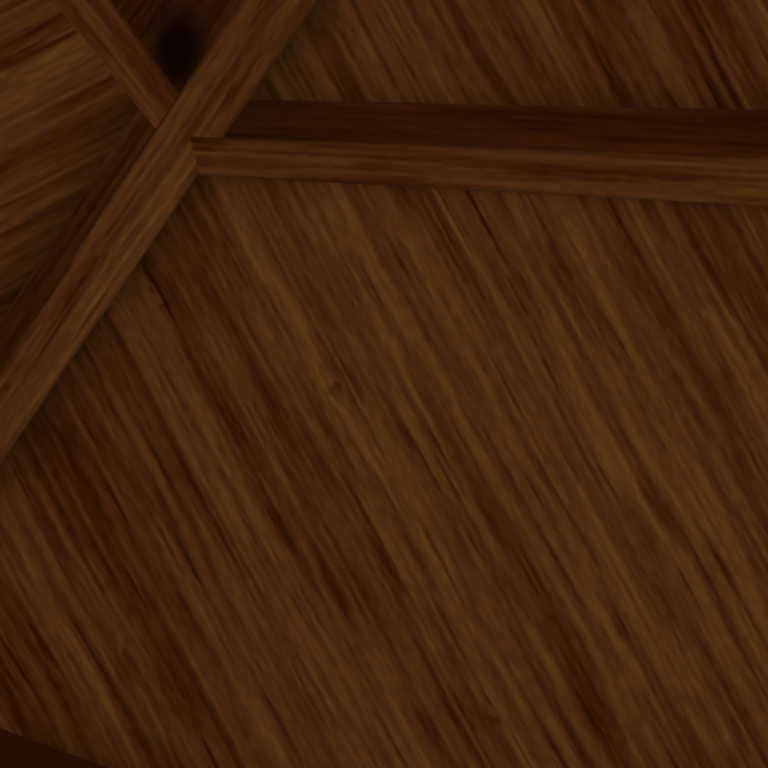
A Shadertoy shader for this texture:

```glsl
// Dim timber ceiling: slanted wood panels crossed by three beams.
// Straight edges cut each board out of half planes; stretched value noise
// gives the grain, bent around knots, and edge distance gives the shadows.

const float SOFT = 0.0018;

// Integer hash to 0..1
float hash(ivec2 cell) {
    uvec2 q = uvec2(cell) * uvec2(1597334673u, 3812015801u);
    uint n = (q.x ^ q.y) * 1597334673u;
    n = (n ^ (n >> 15)) * 2246822519u;
    n ^= n >> 13;
    return float(n & 65535u) / 65535.0;
}

float noise(vec2 p) {
    ivec2 i = ivec2(floor(p));
    vec2 f = fract(p);
    f = f * f * (3.0 - 2.0 * f);
    return mix(mix(hash(i), hash(i + ivec2(1, 0)), f.x),
               mix(hash(i + ivec2(0, 1)), hash(i + ivec2(1, 1)), f.x), f.y);
}

// Signed distance to the line a-b, positive to the left of its direction
float side(vec2 p, vec2 a, vec2 b) {
    vec2 d = normalize(b - a);
    return d.x * (p.y - a.y) - d.y * (p.x - a.x);
}

float cover(float d) {
    return smoothstep(-SOFT, SOFT, d);
}

// Darkening factor that fades away with distance d
float shade(float d, float amount, float falloff) {
    return 1.0 - amount * exp(-max(d, 0.0) * falloff);
}

// Rotates so that x runs along the grain and y across it
vec2 along(vec2 p, vec2 dir) {
    vec2 d = normalize(dir);
    return vec2(dot(p, d), dot(p, vec2(-d.y, d.x)));
}

// Grain value near 0.5: broad bands, streaks, fine fibres and dark pores
float grain(vec2 g, float seed) {
    g += seed;
    g.y += 0.006 * (noise(g * vec2(5.0, 9.0)) - 0.5);
    float v = 0.5;
    v += 0.25 * (noise(g * vec2(1.2, 15.0)) - 0.5);
    v += 0.28 * (noise(g * vec2(2.2, 44.0) + 7.3) - 0.5);
    v += 0.34 * (noise(g * vec2(4.0, 105.0) + 3.1) - 0.5);
    v += 0.36 * (noise(g * vec2(11.0, 190.0) + 5.7) - 0.5);
    v += 0.20 * (noise(g * vec2(70.0, 250.0)) - 0.5);
    float pore = smoothstep(0.72, 0.95, noise(g * vec2(9.0, 120.0) + 19.0));
    return v - 0.22 * pore;
}

vec3 wood(float tone) {
    vec3 deep = vec3(0.170, 0.066, 0.010);
    vec3 pale = vec3(0.354, 0.216, 0.088);
    return mix(deep, pale, clamp(tone, -0.2, 1.2));
}

// Sideways push of the grain around a knot (x) and its dark core (y)
vec2 knot(vec2 g, vec2 centre) {
    vec2 d = (g - centre) * vec2(0.5, 1.0);
    float r = length(d + 0.008 * (noise(g * 70.0) - 0.5));
    float near = exp(-r * r * 6500.0);
    float rings = near * smoothstep(0.45, 0.8, noise(g * vec2(75.0, 130.0)));
    return vec2(-0.6 * d.y * near, rings);
}

vec3 ceilingPanel(vec2 p, vec2 dir) {
    vec2 knots[5] = vec2[5](vec2(0.436, 0.499), vec2(0.858, 0.473),
        vec2(0.202, 0.609), vec2(0.169, 0.147), vec2(0.638, 0.069));
    vec2 g = along(p, dir);
    vec2 bend = vec2(0.0);
    for (int i = 0; i < 5; i++) bend += knot(g, along(knots[i], dir));

    // Long nested arches of grain in the lower right
    vec2 a = along(p - vec2(0.94, 0.035), dir);
    float arch = cos(330.0 * (a.y * a.y * 16.0 + a.x * 0.22));
    arch *= exp(-dot(a * a, vec2(120.0, 900.0)));

    float tone = (grain(g + vec2(0.0, bend.x), 2.0) - 0.48) * 1.12 + 0.50;
    vec2 c = p - vec2(0.72, 0.52);
    tone += 0.09 * exp(-3.5 * dot(c, c)) - 0.10 * smoothstep(0.55, 0.0, p.x + 0.5 * p.y);
    return wood(tone - 0.30 * bend.y + 0.08 * arch);
}

void mainImage(out vec4 fragColor, in vec2 fragCoord) {
    vec2 p = fragCoord / iResolution.xy;

    // Board edges
    vec2 mainDir = vec2(0.414, 0.6055);
    float mainLeft = side(p, vec2(0.3125, 1.0), vec2(0.0, 0.518));
    float mainRight = side(p, vec2(0.0, 0.3945), vec2(0.414, 1.0));
    float braceLeft = side(p, vec2(0.068, 1.0), vec2(0.202, 0.833));
    float braceRight = side(p, vec2(0.234, 0.876), vec2(0.143, 1.0));
    float barTop = side(p, vec2(1.0, 0.794), vec2(0.247, 0.822));
    float barLow = side(p, vec2(0.26, 0.772), vec2(1.0, 0.731));
    float barEnd = side(p, vec2(0.247, 0.822), vec2(0.260, 0.772));
    float sideTop = side(p, vec2(1.0, 0.857), vec2(0.332, 0.870));

    // Large panel, shaded where it meets the beams
    vec3 col = ceilingPanel(p, vec2(0.475, -0.88));
    col *= shade(-mainRight, 0.34, 38.0);
    col *= p.y < 0.8 ? shade(-barLow, 0.20, 55.0) : shade(-sideTop, 0.20, 40.0);
    col *= mix(1.0, 0.94, smoothstep(0.84, 0.88, p.y));

    // Left panel with the shaded flank of the main beam
    vec3 leftCol = wood(grain(along(p, vec2(0.90, 0.46)), 11.0) * 1.1 - 0.04);
    leftCol *= shade(-mainLeft - 0.03, 0.36, 24.0);
    vec3 flank = wood(grain(along(p, mainDir), 5.0) - 0.2) * vec3(0.78, 0.72, 0.70);
    leftCol = mix(leftCol, flank, cover(mainLeft + 0.034));
    col = mix(col, leftCol, cover(-mainLeft));

    // Dark pocket between brace and main beam
    float depth = length((p - vec2(0.232, 0.935)) * vec2(1.0, 0.62));
    vec3 pocket = mix(vec3(0.055, 0.012, 0.001), flank, smoothstep(0.008, 0.055, depth));
    col = mix(col, pocket, cover(-braceRight) * cover(-mainLeft) * step(0.84, p.y));

    // Brace and main beam
    vec3 brace = wood(grain(along(p, vec2(0.110, -0.145)), 23.0) + 0.02);
    brace *= shade(abs(braceRight), 0.2, 160.0);
    col = mix(col, brace, cover(braceLeft) * cover(braceRight) * cover(-mainLeft));
    vec3 beam = wood(grain(along(p, mainDir), 31.0) * 1.1 - 0.01);
    beam *= shade(min(mainLeft, mainRight), 0.28, 220.0);
    col = mix(col, beam, cover(mainLeft) * cover(mainRight));

    // Cross bar: recessed upper face, then lit front face
    float barGrain = grain(along(p, vec2(0.74, -0.036)), 43.0);
    vec3 upper = wood(barGrain * 0.7 - 0.03) * vec3(0.78, 0.68, 0.62);
    upper *= 0.76 + 0.24 * smoothstep(0.30, 0.48, p.x);
    col = mix(col, upper, cover(sideTop) * cover(-barTop) * cover(-mainRight));
    vec3 front = wood(barGrain * 0.9 + 0.07);
    front *= shade(min(barTop, barLow), 0.28, 260.0);
    col = mix(col, front, cover(barTop) * cover(barLow) * cover(barEnd));

    // Beam edge in the lower left corner
    float corner = side(p, vec2(0.143, 0.0), vec2(0.0, 0.052));
    col *= shade(-corner, 0.2, 40.0);
    col = mix(col, vec3(0.15, 0.06, 0.015), 1.0 - cover(corner) < 0.5 ? cover(corner) : 0.0);

    fragColor = vec4(col, 1.0);
}
```
